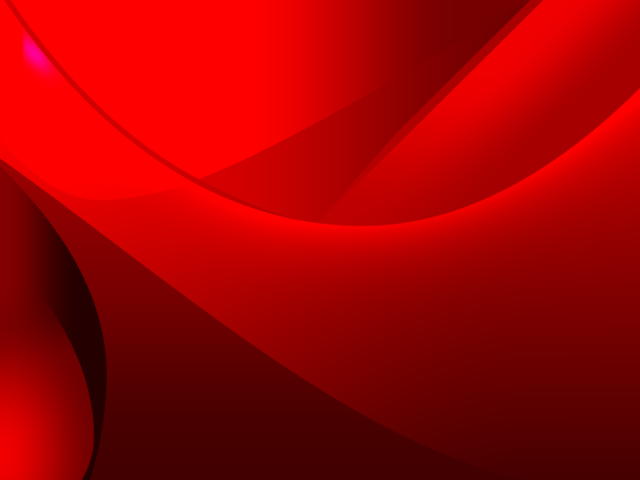
Reproduce this background procedurally as a Shadertoy shader.

```glsl
// Soft step across an edge; positive d is inside
float cover(float d, float soft) {
    return smoothstep(-soft, soft, d);
}

// Parabola with its own curvature on each side of zero
float bend(float t, float negative, float positive) {
    return t * t * (t < 0.0 ? negative : positive);
}

// Bowl-shaped arc that splits the upper panels from the sweep
float bowlHeight(float x) {
    float t = x - 0.755;
    return 0.5295 + bend(t, 0.70 + 0.26 * t * t, 0.86);
}

// Lower border of the wide sweep
float sweepHeight(float x) {
    float t = x - 0.36;
    return 0.67 - x * (0.745 - 0.247 * t * t);
}

// Shallow arc that rises into a nearly straight line
float capHeight(float x) {
    float t = x - 0.208;
    float rise = 0.63 * (sqrt(t * t + 0.073) - 0.27);
    return 0.583 + (t < 0.0 ? 3.0 * t * t : rise);
}

// Dark lobe at the left with a glowing core
float lobeShade(vec2 p, float soft) {
    float shadow = mix(0.52, 0.14, smoothstep(0.0, 0.17, p.x));
    float glow = mix(0.95, 0.42, smoothstep(0.0, 0.33, length(vec2(1.5 * p.x, p.y - 0.05))));
    float coreEdge = 0.196 - bend(p.y - 0.0885, 3.3, 1.25);
    float fade = 1.0 - smoothstep(0.25, 0.42, p.y);
    return mix(shadow, glow, cover(coreEdge - p.x, soft) * fade);
}

// Broad sweep, lit along the bowl; depth is the distance below it
float sweepShade(vec2 p, float depth, float capMask) {
    float base = 0.27 + 0.6 * p.y;
    float leftLight = 0.28 * (1.0 - smoothstep(0.0, 1.1, p.x));
    float rimLight = mix(0.08, 0.34, smoothstep(0.2, 0.6, p.x)) * exp(-max(depth, 0.0) / 0.06);
    return min(base + leftLight + rimLight + 0.08 * capMask, 1.0);
}

// Panels above the bowl, divided by the cap and a diagonal strip
float panelShade(vec2 p, float capMask, float soft) {
    float bright = mix(1.0, 0.46, smoothstep(0.5, 0.97, p.x));
    float facet = mix(0.84, 0.44, smoothstep(0.42, 1.08, p.x));
    float shade = mix(facet, bright, capMask);

    float across = p.x - 0.668 - 1.0087 * (p.y - 0.54);
    float stripWidth = mix(0.006, 0.027, smoothstep(0.54, 0.75, p.y));
    float strip = mix(0.73, 0.66, smoothstep(0.54, 0.9, p.y));
    shade = mix(shade, strip, cover(across + stripWidth, soft));

    float lit = mix(0.74, 0.94, smoothstep(0.54, 0.85, p.y));
    float right = mix(lit, 0.65, smoothstep(0.05, 0.3, across));
    return mix(shade, right, cover(across, soft));
}

// Elongated highlight
float glint(vec2 p, vec2 center, vec2 axis, vec2 size) {
    vec2 q = p - center;
    vec2 local = vec2(dot(q, axis), dot(q, vec2(-axis.y, axis.x))) / size;
    return exp(-dot(local, local));
}

void mainImage(out vec4 fragColor, in vec2 fragCoord) {
    vec2 p = fragCoord / iResolution.y;
    float soft = 0.9 / iResolution.y;

    // Dark ground
    float red = 0.26 + 0.53 * p.y * smoothstep(-0.1, 0.4, p.y);

    // Left lobe
    float lobeEdge = 0.222 - bend(p.y - 0.22, 0.72, 1.18);
    red = mix(red, lobeShade(p, soft), cover(lobeEdge - p.x, soft));

    // Signed distance above the bowl, corrected for slope
    float slope = (bowlHeight(p.x + 0.005) - bowlHeight(p.x - 0.005)) / 0.01;
    float above = (p.y - bowlHeight(p.x)) / sqrt(1.0 + slope * slope);
    float bowlMask = cover(above, soft);
    float capMask = cover(p.y - capHeight(p.x), soft);

    // Sweep and upper panels
    red = mix(red, sweepShade(p, -above, capMask), cover(p.y - sweepHeight(p.x), soft));
    red = mix(red, panelShade(p, capMask, soft), bowlMask);

    // Thin ribbon along the left of the bowl
    float ribbonWidth = 0.011 * (1.0 - smoothstep(0.42, 0.66, p.x));
    float ribbonMask = bowlMask * cover(ribbonWidth - above, soft);
    float ribbon = mix(0.82, 0.70, smoothstep(0.3, 0.6, p.x));
    red = mix(red, ribbon, ribbonMask);

    // Pink glint tucked under the ribbon
    float pink = glint(p, vec2(0.072, 0.888), vec2(0.64, -0.768), vec2(0.045, 0.02));
    float blue = 0.6 * pink * (1.0 - bowlMask) * smoothstep(0.044, 0.052, p.x);

    fragColor = vec4(red, 0.0, blue, 1.0);
}
```
